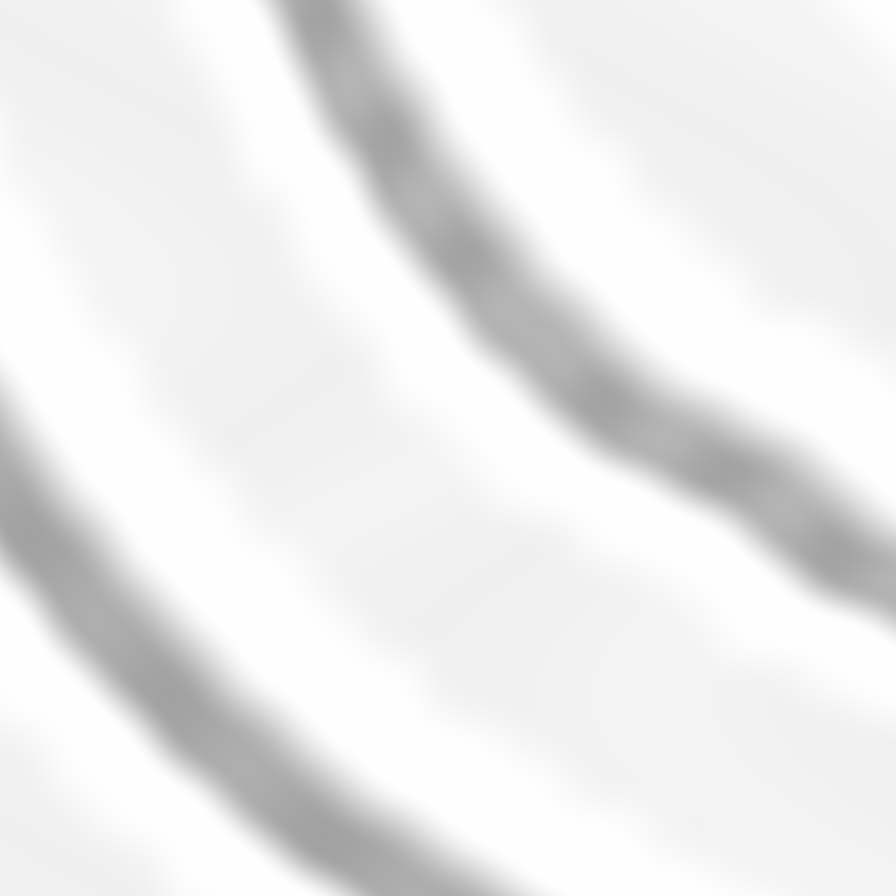
This background is drawn by a three.js fragment shader. Its source:

```glsl
// Two soft grey ribbons sweep diagonally over a white ground with pale grey valleys.
// Axes are turned by 45 degrees: each ribbon is a bowed centre line with a soft
// asymmetric profile, and layered sines give the ripples and the mottled cores.

varying vec2 vUv;

// Small irregular ripple along a ribbon
float ripple(float s, float phase) {
  return 0.6 * sin(29.0 * s + phase) + 0.4 * sin(47.0 * s + 2.3 * phase);
}

// Ribbon coverage: firm lower edge, slower fade on the upper side
float ribbon(float d) {
  return smoothstep(-0.118, -0.04, d) * (1.0 - smoothstep(0.0, 0.122, d));
}

// Pale tone that begins beyond the white halo around a ribbon
float valley(float d, float wobble) {
  return smoothstep(0.19, 0.31, abs(d - 0.02) + 0.012 * wobble);
}

void main() {
  float along = vUv.x - vUv.y;
  float across = vUv.x + vUv.y;

  // Centre lines: shallow bows, the upper one with a shoulder on the right
  float shoulder = exp(-pow((along - 0.37) / 0.13, 2.0));
  float upperLine = 1.235 + 0.3 * along * along + 0.036 * shoulder;
  float lowerLine = 0.43 + 0.2 * along * along
                  + 0.012 * smoothstep(0.3, 0.45, along);
  float upperD = across - upperLine - 0.005 * ripple(along, 1.0);
  float lowerD = across - lowerLine - 0.004 * ripple(along, 4.0);

  // Darker knots spaced along each core
  float knotShift = 3.1416 * smoothstep(-0.1, 0.05, along);
  float upperKnots = cos(29.5 * (along + 0.41) - knotShift);
  float lowerKnots = cos(19.0 * (along + 0.035));
  float upperCore = exp(-pow((upperD + 0.012) / 0.055, 2.0));
  float lowerCore = exp(-pow((lowerD + 0.02) / 0.055, 2.0));
  float upperInk = ribbon(upperD) * (0.325 + 0.035 * upperKnots * upperCore);
  float lowerInk = ribbon(lowerD) * (0.34 + 0.025 * lowerKnots * lowerCore);

  // Grey valleys between the halos, fading to white at the far corner
  float wobble = ripple(along, 2.0);
  float pale = valley(upperD, wobble) * valley(lowerD, -wobble);
  pale *= 1.0 - smoothstep(1.86, 1.98, across);
  float mottle = 0.007 * sin(11.0 * vUv.x + 3.0 * sin(7.0 * vUv.y));

  float tone = 0.998 - pale * (0.052 + mottle) - upperInk - lowerInk;
  gl_FragColor = vec4(vec3(tone), 1.0);
}
```
